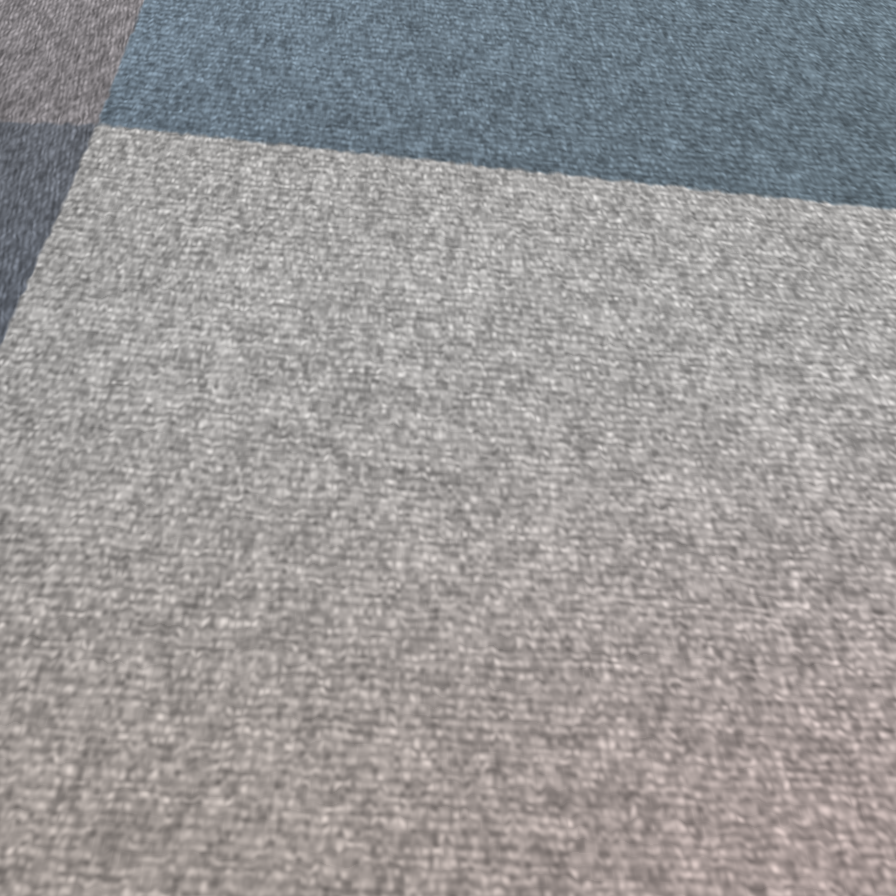
A WebGL 2 fragment shader for this texture:

```glsl
#version 300 es
precision highp float;
// Loop-pile carpet tiles seen in perspective: one large pale tile meeting
// three darker ones. Straight seams select a tile; a shared floor projection
// places rows of jittered yarn loops, shaded as soft domes with fine grain.

#define HORIZON 1.64        // height where tile edges converge
#define VANISH_X 0.455      // horizontal place of that convergence
#define ROWS 112.0          // row density
#define COLUMNS 132.0       // loop density along a row
#define CORNER vec2(0.109, 0.861)
#define SEAM_SLOPE 0.107    // fall of the far seam towards the right
#define SEAM_SOFT 0.0028    // half width of a seam blend
#define LOOP_CONTRAST 0.30
#define GRAIN_CONTRAST 0.40
#define MOTTLE_CONTRAST 0.11

uniform vec2 u_resolution;
out vec4 fragColor;

float hash(vec2 p) {
    vec3 q = fract(vec3(p.xyx) * 0.1031);
    q += dot(q, q.yzx + 33.33);
    return fract((q.x + q.y) * q.z);
}

float noise(vec2 p) {
    vec2 i = floor(p), f = fract(p);
    f = f * f * (3.0 - 2.0 * f);
    return mix(mix(hash(i), hash(i + vec2(1, 0)), f.x),
               mix(hash(i + vec2(0, 1)), hash(i + vec2(1, 1)), f.x), f.y);
}

// Floor position in loop units: x along a row, y across rows
vec2 floorLoops(vec2 uv) {
    float tilt = mix(0.055, SEAM_SLOPE, smoothstep(0.0, 0.9, uv.y));
    float depth = uv.y + tilt * uv.x;
    return vec2((uv.x - VANISH_X) / (HORIZON - uv.y) * COLUMNS,
                -log(1.0 - depth / HORIZON) * ROWS);
}

// Signed brightness of the yarn: soft domes, broken gaps and random strands
float yarn(vec2 p) {
    p.y += 0.45 * (noise(p * vec2(0.25, 0.4)) - 0.5)
         + 0.50 * (noise(p * vec2(1.1, 0.8) + 17.0) - 0.5);
    float row = floor(p.y);
    p.x += 7.0 * hash(vec2(row, 3.0)) + 0.8 * noise(vec2(p.x * 0.5, row));
    vec2 cell = vec2(floor(p.x), row);
    vec2 f = fract(p) - 0.5;
    vec2 bulge = 0.5 + 0.5 * cos(6.2832 * f);
    float gap = 0.45 + 0.75 * noise(p * 0.45 + 29.0);
    float dome = gap * (bulge.y - 0.5) + 0.35 * bulge.y * (bulge.x - 0.5);
    float strand = hash(cell + 91.0) - 0.5;
    return 0.55 * dome + 0.9 * strand * sqrt(bulge.x * bulge.y);
}

// Fibre grain at loop size and below, centred on zero
float grain(vec2 p) {
    return 0.55 * (noise(p * vec2(1.25, 1.1) + 40.0) - 0.5)
         + 0.65 * (noise(p * vec2(1.9, 1.7) + 63.0) - 0.5);
}

// Pale tile: cool far away, warm near, rosy in the near right corner
vec3 paleTile(vec2 uv) {
    vec3 near = mix(vec3(0.612, 0.580, 0.562), vec3(0.645, 0.590, 0.578),
                    smoothstep(0.2, 1.0, uv.x));
    vec3 far = mix(vec3(0.642, 0.637, 0.632), vec3(0.655, 0.650, 0.645), uv.x);
    vec3 tone = mix(near, far, smoothstep(0.0, 0.7, uv.y));
    float leftShade = (1.0 - smoothstep(0.0, 0.25, uv.x)) * smoothstep(0.1, 0.4, uv.y);
    return tone * (1.01 - 0.035 * leftShade);
}

vec3 blueTile(vec2 uv) {
    vec3 tone = mix(vec3(0.430, 0.487, 0.538), vec3(0.408, 0.465, 0.503), uv.x);
    float sheen = smoothstep(0.83, 1.0, uv.y);
    return tone * (0.97 + 0.06 * sheen);
}

void main() {
    vec2 uv = gl_FragCoord.xy / u_resolution;
    vec2 loops = floorLoops(uv);

    // Seams, slightly ragged where loops cross them
    float ragged = 0.004 * (noise(loops * 0.9 + 5.0) - 0.5);
    vec2 d = uv - CORNER;
    float lean = d.y > 0.0 ? 0.375 : 0.44;
    float fall = d.x > 0.0 ? SEAM_SLOPE : 0.03;
    float sideDist = d.x - lean * d.y + ragged;
    float farDist = d.y + fall * d.x + ragged;
    float rightSide = smoothstep(-SEAM_SOFT, SEAM_SOFT, sideDist);
    float farSide = smoothstep(-SEAM_SOFT, SEAM_SOFT, farDist);

    // Tile colours; those at the left are laid a quarter turn round
    vec3 leftFar = vec3(0.510, 0.495, 0.505) * (0.97 + 0.4 * (uv.y - 0.86));
    vec3 leftNear = mix(vec3(0.370, 0.390, 0.425), vec3(0.395, 0.410, 0.440),
                        smoothstep(0.62, 0.86, uv.y));
    vec3 base = mix(mix(leftNear, leftFar, farSide),
                    mix(paleTile(uv), blueTile(uv), farSide), rightSide);

    // Pile relief, fibre grain and a faint broad mottle
    vec2 turned = vec2(loops.y, loops.x + 0.35 * loops.y);
    float relief = mix(yarn(turned), yarn(loops), rightSide);
    float mottle = noise(loops * vec2(0.42, 0.5) + 8.0) - 0.5;
    float light = 1.0 + LOOP_CONTRAST * relief + GRAIN_CONTRAST * grain(loops)
                + MOTTLE_CONTRAST * mottle;

    // Thin shadow on the dark side of the far seam
    float shadow = exp(-pow((farDist - 0.005) / 0.005, 2.0)) * rightSide;
    light *= 1.0 - 0.06 * shadow;
    fragColor = vec4(clamp(base * light, 0.0, 1.0), 1.0);
}
```
